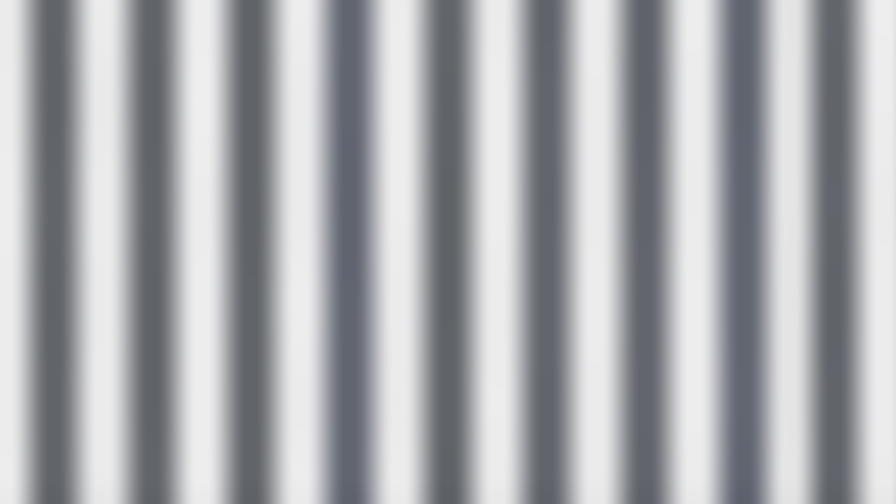
This pattern is drawn by a Shadertoy shader. Its source:

```glsl
#define PERIOD 0.110
#define CORE 0.04
#define EDGE 0.45
#define SQUEEZE 0.08
#define WEAR 0.012
#define DARK vec3(0.380, 0.392, 0.410)
#define DARK_BLUE vec3(0.380, 0.396, 0.440)
#define LIGHT vec3(0.930, 0.930, 0.934)

float hash(vec2 p) {
    return fract(sin(dot(p, vec2(127.1, 311.7))) * 43758.5453);
}

float valueNoise(vec2 p) {
    vec2 cell = floor(p);
    vec2 f = fract(p);
    f = f * f * (3.0 - 2.0 * f);
    return mix(mix(hash(cell), hash(cell + vec2(1, 0)), f.x),
               mix(hash(cell + vec2(0, 1)), hash(cell + vec2(1, 1)), f.x), f.y);
}

// Every fourth stripe is bluer; the rest vary slightly.
vec3 stripeColor(float id) {
    float fourth = 1.0 - step(0.5, mod(id + 1.0, 4.0));
    float blue = max(fourth, 0.4 * hash(vec2(id, 3.0)));
    return mix(DARK, DARK_BLUE, blue);
}

void mainImage(out vec4 fragColor, in vec2 fragCoord) {
    vec2 uv = fragCoord / iResolution.xy;

    // Stripe coordinate, with the last gap on the right narrowed
    float x = (uv.x - 0.5) / PERIOD;
    float narrowing = smoothstep(3.1, 3.9, x);
    x += SQUEEZE * narrowing;

    // Soft profile from stripe core to gap
    float id = floor(x + 0.5);
    float gap = smoothstep(CORE, EDGE, abs(x - id));

    // Gaps differ a little in brightness; the narrow one is duller
    float dulling = 0.012 * hash(vec2(floor(x), 7.0));
    dulling += 0.12 * narrowing * (1.0 - narrowing);
    vec3 color = mix(stripeColor(id), LIGHT - dulling, gap);

    // Faint mottling and a darker lower edge
    color += WEAR * (valueNoise(vec2(x * 2.0, uv.y * 5.0)) - 0.5);
    color -= 0.012 * (1.0 - smoothstep(0.0, 0.06, uv.y));

    fragColor = vec4(color, 1.0);
}
```
